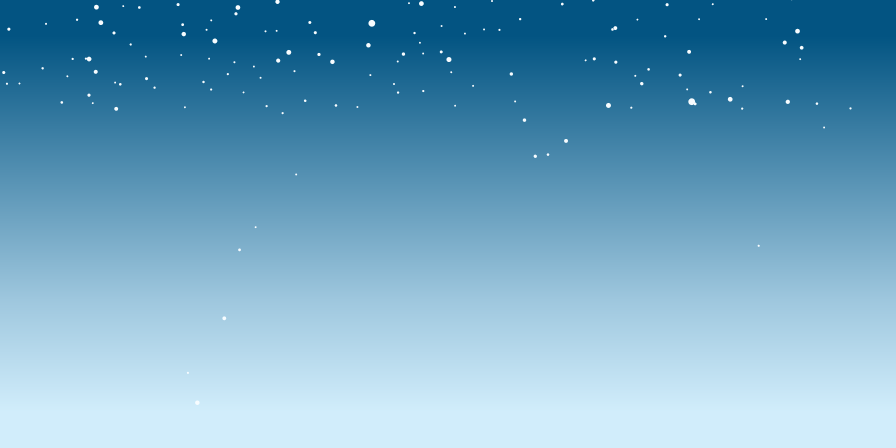
Give the GLSL for this background, as a Shadertoy shader.

```glsl
// A winter sky at dusk: deep blue above fading to pale ice blue at the horizon,
// with small white specks scattered through the upper quarter.
// The sky is a three-stop gradient; specks are jittered points in hashed grid layers.

#define DEEP_BLUE   vec3(0.01, 0.33, 0.51)
#define MID_BLUE    vec3(0.62, 0.78, 0.87)
#define PALE_BLUE   vec3(0.82, 0.93, 0.985)
#define SPECK_COLOR vec3(0.97, 0.99, 1.0)
#define SKY_STOPS   vec3(0.08, 0.33, 0.92)
#define BAND_FLOOR  0.755
#define SPECK_MIN   0.0020
#define SPECK_MAX   0.0058
#define LAYERS      2

float hash(vec2 p) {
    return fract(sin(dot(p, vec2(127.1, 311.7))) * 43758.5453);
}

vec3 skyColor(float height) {
    vec3 lower = mix(PALE_BLUE, MID_BLUE, smoothstep(0.0, 1.0, 0.0)
        + clamp((height - SKY_STOPS.x) / (SKY_STOPS.y - SKY_STOPS.x), 0.0, 1.0));
    return mix(lower, DEEP_BLUE,
        clamp((height - SKY_STOPS.y) / (SKY_STOPS.z - SKY_STOPS.y), 0.0, 1.0));
}

// Bell-shaped weight around a centre.
float bell(vec2 offset, float radius) {
    return exp(-dot(offset, offset) / (radius * radius));
}

// Chance that a speck exists at a point: a high band plus two lower clumps.
float speckChance(vec2 p) {
    float band = step(BAND_FLOOR, p.y) * mix(0.68, 0.42, p.x * 0.5);
    band *= 1.0 - bell(vec2(p.x - 1.19, 0.0), 0.06);
    band *= 1.0 - smoothstep(1.79, 1.84, p.x);
    float clumps = bell(p - vec2(1.20, 0.656), 0.055)
                 + bell(p - vec2(1.87, 0.737), 0.055);
    return band + 0.7 * clumps;
}

// Antialiased disc coverage.
float disc(vec2 offset, float radius, float pixel) {
    return clamp(0.5 + (radius - length(offset)) / pixel, 0.0, 1.0);
}

// One speck at most per cell, kept clear of the cell border.
float speckLayer(vec2 p, float cellSize, float seed, float pixel) {
    vec2 cell = floor(p / cellSize);
    vec2 key = cell + seed;
    vec2 jitter = vec2(hash(key), hash(key + 19.3));
    vec2 center = (cell + mix(vec2(0.1), vec2(0.9), jitter)) * cellSize;
    float size = pow(hash(key + 41.7), 3.0);
    float radius = mix(SPECK_MIN, SPECK_MAX, size);
    float present = step(hash(key + 73.1), speckChance(center));
    return present * disc(p - center, radius, pixel);
}

void mainImage(out vec4 fragColor, in vec2 fragCoord) {
    vec2 p = fragCoord / iResolution.y;
    float pixel = 1.0 / iResolution.y;

    // Scattered specks
    float specks = 0.0;
    for (int i = 0; i < LAYERS; i++) {
        float layer = float(i);
        specks = max(specks, speckLayer(p, 0.075 - 0.014 * layer, 7.0 + 31.0 * layer, pixel));
    }

    // Two larger flakes
    specks = max(specks, disc(p - vec2(0.83, 0.948), 0.0075, pixel));
    specks = max(specks, disc(p - vec2(1.544, 0.773), 0.0075, pixel));

    fragColor = vec4(mix(skyColor(p.y), SPECK_COLOR, specks), 1.0);
}
```
